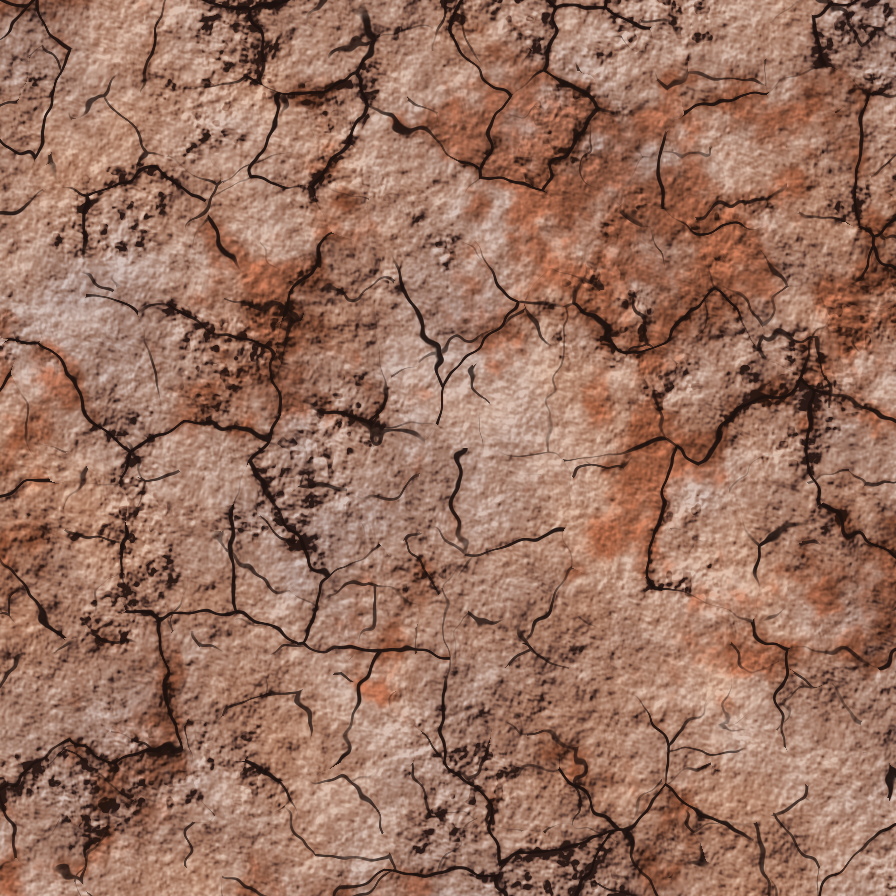
Reproduce this texture procedurally as a WebGL 1 fragment shader.

```glsl
precision highp float;
uniform vec2 u_resolution;

#define PLATES 8.5
#define FINE_PLATES 15.0
#define CRACK_WIDTH 0.0019
#define RELIEF 4.6
#define LIGHT_STEP vec2(-0.0018, 0.0025)
#define RUST_AMOUNT 0.75
#define PIT_DEPTH 1.5

const vec3 SHADOW = vec3(0.17, 0.10, 0.085);
const vec3 UMBER  = vec3(0.45, 0.31, 0.265);
const vec3 CLAY   = vec3(0.61, 0.44, 0.36);
const vec3 TAN    = vec3(0.69, 0.54, 0.47);
const vec3 PALE   = vec3(0.80, 0.68, 0.62);
const vec3 RUST   = vec3(0.51, 0.27, 0.17);

float hash(vec2 p) {
  vec3 q = fract(vec3(p.xyx) * 0.1031);
  q += dot(q, q.yzx + 33.33);
  return fract((q.x + q.y) * q.z);
}

vec2 hash2(vec2 p) {
  return vec2(hash(p + 17.3), hash(p + 71.9));
}

// Value noise centred on zero
float noise(vec2 p) {
  vec2 i = floor(p), f = fract(p);
  f = f * f * (3.0 - 2.0 * f);
  float low = mix(hash(i), hash(i + vec2(1.0, 0.0)), f.x);
  float high = mix(hash(i + vec2(0.0, 1.0)), hash(i + 1.0), f.x);
  return mix(low, high, f.y) - 0.5;
}

float fbm(vec2 p) {
  float sum = 0.0, gain = 1.0;
  for (int i = 0; i < 4; i++) {
    sum += gain * noise(p);
    p = mat2(1.6, 1.2, -1.2, 1.6) * p + 19.7;
    gain *= 0.62;
  }
  return sum;
}

// Flaky surface height
float height(vec2 p) {
  p += 0.006 * vec2(noise(p * 30.0), noise(p * 30.0 + 50.0));
  return fbm(p * 42.0) + 0.35 * abs(noise(p * 75.0 + 8.0));
}

// Jittered cell borders: x = crack line, y = soft halo, z = plate tone
vec3 cracks(vec2 p, float scale, float share, float pixel) {
  vec2 cell = floor(p * scale), f = fract(p * scale);
  vec2 nearest = vec2(0.0), toNearest = vec2(8.0);
  for (int y = -1; y <= 1; y++) {
    for (int x = -1; x <= 1; x++) {
      vec2 o = vec2(float(x), float(y));
      vec2 r = o + hash2(cell + o) - f;
      if (dot(r, r) < dot(toNearest, toNearest)) {
        toNearest = r;
        nearest = o;
      }
    }
  }
  float line = 0.0, halo = 0.0;
  float fade = noise(p * scale * 1.7 + 31.0);
  for (int y = -2; y <= 2; y++) {
    for (int x = -2; x <= 2; x++) {
      vec2 o = nearest + vec2(float(x), float(y));
      vec2 r = o + hash2(cell + o) - f;
      vec2 across = r - toNearest;
      if (dot(across, across) > 0.0001) {
        float d = dot(0.5 * (r + toNearest), normalize(across)) / scale;
        float edge = hash(2.0 * cell + nearest + o + 5.5);
        float strength = smoothstep(-0.12, 0.25, share - edge + fade * 0.9);
        float w = CRACK_WIDTH * (0.25 + 0.75 * strength);
        float mark = 1.0 - smoothstep(w - pixel, w + pixel, d);
        line = max(line, mark * strength);
        halo = max(halo, strength * exp(-d * 130.0));
      }
    }
  }
  return vec3(line, halo, hash(cell + nearest + 3.1) - 0.5);
}

// Earth tones from deep shadow to dry highlight
vec3 earth(float tone) {
  vec3 c = mix(SHADOW, UMBER, clamp((tone + 2.2) / 0.9, 0.0, 1.0));
  c = mix(c, CLAY, clamp((tone + 1.3) / 0.7, 0.0, 1.0));
  c = mix(c, TAN, clamp((tone + 0.6) / 0.8, 0.0, 1.0));
  return mix(c, PALE, clamp((tone - 0.2) / 1.0, 0.0, 1.5));
}

void main() {
  float size = min(u_resolution.x, u_resolution.y);
  vec2 p = gl_FragCoord.xy / size + 3.0;
  float pixel = 0.7 / size;

  // Ragged crack network
  vec2 warp = 0.028 * vec2(fbm(p * 9.0), fbm(p * 9.0 + 40.0));
  warp += 0.007 * vec2(noise(p * 55.0), noise(p * 55.0 + 60.0));
  vec3 wide = cracks(p + warp, PLATES, 0.62, pixel);
  vec3 fine = cracks(p + warp * 1.3 + 7.0, FINE_PLATES, 0.22, pixel);
  float line = max(wide.x, fine.x * 0.8);
  float halo = max(wide.y, fine.y * 0.6);

  // Stains and crumbling patches
  float broad = fbm(p * 5.0 + 11.0);
  float mottle = fbm(p * 17.0 + 23.0);
  float rough = smoothstep(0.05, 0.4, fbm(p * 8.0 + 90.0) + 0.25 * halo);
  float pits = smoothstep(0.10, 0.30, noise(p * 95.0) + 0.5 * noise(p * 190.0));

  // Side lit relief
  float relief = height(p) - height(p + LIGHT_STEP);
  float tone = 0.2 + relief * RELIEF * (0.85 + 0.5 * rough);
  tone += 0.9 * broad + 1.1 * mottle + 0.35 * wide.z;
  tone += 1.1 * noise(p * 256.0);
  tone -= PIT_DEPTH * pits * (0.12 + rough);
  tone -= halo * (0.45 + 1.6 * rough);

  // Iron staining gathers on rough ground and along cracks
  vec3 color = earth(tone);
  float stain = fbm(p * 7.0 + 57.0) + 0.4 * fbm(p * 36.0) + 0.25 * halo;
  float rust = smoothstep(0.08, 0.55, stain) * RUST_AMOUNT;
  vec3 rustTone = RUST * clamp(1.05 + 0.28 * tone, 0.3, 1.6);
  color = mix(color, rustTone, rust);
  color *= 1.0 + fbm(p * 6.0 + 130.0) * vec3(0.08, 0.0, -0.10);

  color = mix(color, SHADOW * 0.65, line * 0.93);
  gl_FragColor = vec4(clamp(color, 0.0, 1.0), 1.0);
}
```
